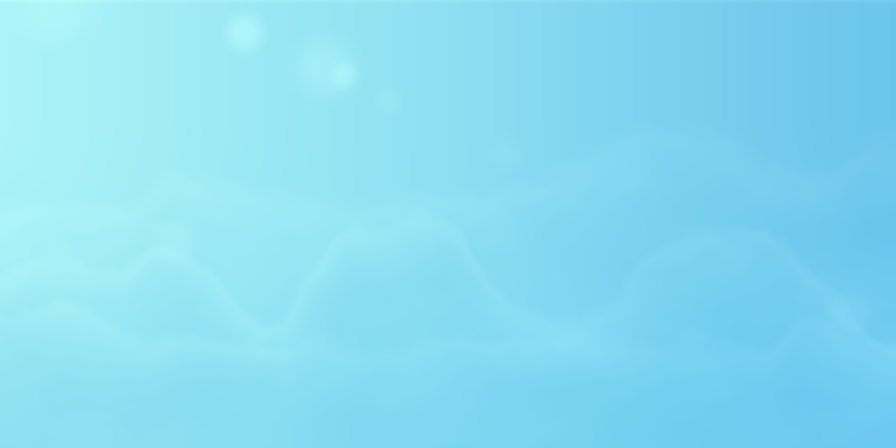
This background is drawn by a WebGL 2 fragment shader. Its source:

```glsl
#version 300 es
precision highp float;
// Soft aqua-to-blue sky with three hazy banks of cloud and pale light spots.
// Each bank is a ridge of summed bumps, roughened by noise, lit along its rim
// and fading into shade below; the spots are soft-edged discs.

#define ASPECT 2.0
#define RIM_LIGHT 0.060
#define BODY_SHADE 0.022
#define RIM_FALLOFF 0.085
#define ROUGHNESS 0.075
#define PUFF_SCALE 7.0
#define MOTTLE 0.035
#define SPOT_COUNT 8

uniform vec2 u_resolution;
out vec4 outColor;

const vec3 SKY_LEFT = vec3(0.675, 0.955, 0.968);
const vec3 SKY_MIDDLE = vec3(0.550, 0.873, 0.946);
const vec3 SKY_RIGHT = vec3(0.420, 0.770, 0.922);
const vec3 LIGHT_TINT = vec3(1.0, 0.68, 0.32);

// Spots: centre x, centre y, radius, strength
const vec4 SPOTS[SPOT_COUNT] = vec4[](
  vec4(0.547, 0.927, 0.055, 0.070), vec4(0.725, 0.850, 0.090, 0.045),
  vec4(0.770, 0.830, 0.040, 0.045), vec4(0.867, 0.776, 0.038, 0.025),
  vec4(1.128, 0.656, 0.048, 0.018), vec4(1.900, 0.300, 0.065, 0.030),
  vec4(0.390, 0.460, 0.065, 0.025), vec4(0.130, 0.990, 0.110, 0.025));

float hash(vec2 p) {
  return fract(sin(dot(p, vec2(127.1, 311.7))) * 43758.5453);
}

float noise(vec2 p) {
  vec2 cell = floor(p), f = fract(p);
  f = f * f * (3.0 - 2.0 * f);
  float low = mix(hash(cell), hash(cell + vec2(1, 0)), f.x);
  float high = mix(hash(cell + vec2(0, 1)), hash(cell + vec2(1, 1)), f.x);
  return mix(low, high, f.y);
}

float fbm(vec2 p) {
  float sum = 0.0, amplitude = 0.5;
  for (int i = 0; i < 4; i++) {
    sum += amplitude * noise(p);
    p = mat2(1.6, 1.2, -1.2, 1.6) * p + 3.7;
    amplitude *= 0.5;
  }
  return sum;
}

float bump(float x, float centre, float width, float height) {
  float t = (x - centre) / width;
  return height * exp(-t * t);
}

// Heights of the three cloud banks
float farRidge(float x) {
  return 0.53 + bump(x, 0.38, 0.12, 0.07) + bump(x, 1.35, 0.16, 0.07)
    + bump(x, 1.57, 0.15, 0.17) + bump(x, 1.75, 0.08, 0.05)
    + bump(x, 1.96, 0.12, 0.16);
}

float middleRidge(float x) {
  return 0.25 + bump(x, 0.10, 0.20, 0.19) + bump(x, 0.40, 0.14, 0.20)
    + bump(x, 0.78, 0.11, 0.20) + bump(x, 0.98, 0.13, 0.26)
    + bump(x, 1.50, 0.13, 0.18) + bump(x, 1.72, 0.14, 0.20);
}

float frontRidge(float x) {
  return 0.22 + bump(x, 0.08, 0.20, 0.10) + bump(x, 0.70, 0.15, 0.02)
    + bump(x, 1.10, 0.20, 0.03) + bump(x, 1.79, 0.07, 0.06);
}

// Light added by one bank: bright rim, shaded body
float cloudLight(vec2 p, float ridge, float softness, float seed) {
  float rough = fbm(p * PUFF_SCALE + seed) - 0.47;
  float depth = ridge + 2.0 * ROUGHNESS * rough - p.y;
  float cover = smoothstep(-softness, softness, depth);
  float rim = exp(-max(depth, 0.0) / RIM_FALLOFF);
  return cover * (RIM_LIGHT * rim - BODY_SHADE);
}

vec3 skyColor(vec2 p) {
  float x = p.x / ASPECT;
  vec3 sky = mix(SKY_LEFT, SKY_MIDDLE, smoothstep(-0.15, 0.65, x) * 1.1 - 0.07);
  sky = mix(sky, SKY_RIGHT, smoothstep(0.40, 1.08, x));
  // Lower sky: cooler on the left, brighter blue on the right
  float low = 1.0 - smoothstep(0.0, 0.75, p.y);
  return sky + low * mix(vec3(-0.055, -0.035, -0.006), vec3(0.045, 0.045, 0.030), x);
}

float spotLight(vec2 p) {
  float light = 0.0;
  for (int i = 0; i < SPOT_COUNT; i++) {
    vec4 spot = SPOTS[i];
    float distanceToSpot = length(p - spot.xy);
    light += spot.w * (1.0 - smoothstep(0.25 * spot.z, 1.1 * spot.z, distanceToSpot));
  }
  return light;
}

void main() {
  vec2 p = gl_FragCoord.xy / u_resolution * vec2(ASPECT, 1.0);

  float light = 0.75 * cloudLight(p, farRidge(p.x), 0.040, 2.0);
  light += cloudLight(p, middleRidge(p.x), 0.028, 11.0);
  light += 0.9 * cloudLight(p, frontRidge(p.x), 0.030, 23.0);

  // Faint mottling inside the clouds
  float inside = 1.0 - smoothstep(0.35, 0.65, p.y);
  light += inside * MOTTLE * (fbm(p * vec2(5.0, 8.0) + 31.0) - 0.47);
  light += spotLight(p);

  // Pale hairline along the top edge
  light += 0.04 * smoothstep(0.992, 0.999, p.y);

  outColor = vec4(clamp(skyColor(p) + light * LIGHT_TINT, 0.0, 1.0), 1.0);
}
```
